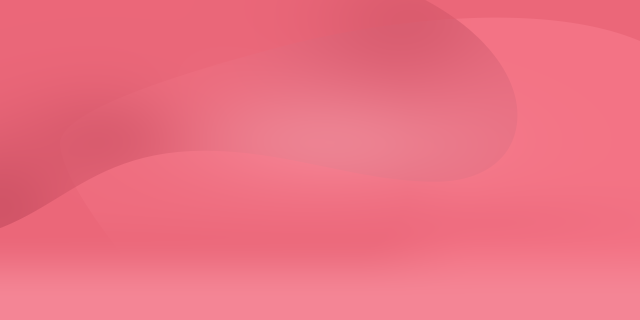
This background is drawn by a WebGL 1 fragment shader. Its source:

```glsl
precision highp float;

uniform vec2 u_resolution;

// Palette
const vec3 ROSE  = vec3(0.920, 0.404, 0.475);
const vec3 CORAL = vec3(0.953, 0.451, 0.520);
const vec3 MAUVE = vec3(0.878, 0.420, 0.498);
const vec3 DEEP  = vec3(0.808, 0.322, 0.396);
const vec3 DUSK  = vec3(0.925, 0.408, 0.486);
const vec3 BLUSH = vec3(0.965, 0.522, 0.588);
const vec3 HAZE  = vec3(0.933, 0.530, 0.588);
const vec3 DAWN  = vec3(0.957, 0.522, 0.584);

// Strengths
const float CORNER_SHADE = 0.90;
const float SPOT_SHADE   = 0.62;
const float TOP_SHADE    = 0.55;
const float MAUVE_TINT   = 0.55;
const float GLOW         = 0.85;
const float DUSK_TINT    = 0.60;
const float FAINT_VEIL   = 0.40;

const int CURVE_STEPS = 24;

// Elliptical soft spot, 1 at its centre
float spot(vec2 p, vec2 centre, vec2 radius) {
  vec2 d = (p - centre) / radius;
  return exp(-dot(d, d));
}

vec2 bezier(vec2 a, vec2 b, vec2 c, vec2 d, float t) {
  float s = 1.0 - t;
  return s * s * s * a + 3.0 * s * s * t * b + 3.0 * s * t * t * c + t * t * t * d;
}

// Adds one cubic to an outline: field.x is distance, field.y flips per crossing
void addCurve(vec2 p, vec2 a, vec2 b, vec2 c, vec2 d, inout vec2 field) {
  vec2 start = a;
  for (int i = 1; i <= CURVE_STEPS; i++) {
    vec2 end = bezier(a, b, c, d, float(i) / float(CURVE_STEPS));
    vec2 edge = end - start;
    vec2 rel = p - start;
    float along = clamp(dot(rel, edge) / dot(edge, edge), 0.0, 1.0);
    field.x = min(field.x, length(rel - edge * along));
    if ((start.y > p.y) != (end.y > p.y)) {
      float crossX = start.x + edge.x * rel.y / edge.y;
      if (crossX > p.x) field.y = -field.y;
    }
    start = end;
  }
}

float coverage(vec2 field, float pixel) {
  return clamp(0.5 - field.x * field.y / pixel, 0.0, 1.0);
}

// Dark wave that swells into a rounded lobe
float waveShape(vec2 p, float pixel) {
  vec2 f = vec2(10.0, 1.0);
  vec2 crest = vec2(0.64, 0.529);
  vec2 trough = vec2(1.36, 0.432);
  vec2 tip = vec2(1.617, 0.641);
  addCurve(p, vec2(-0.05, 0.27), vec2(0.19, 0.34), vec2(0.29, 0.529), crest, f);
  addCurve(p, crest, vec2(0.90, 0.529), vec2(1.12, 0.432), trough, f);
  addCurve(p, trough, vec2(1.523, 0.432), vec2(1.617, 0.518), tip, f);
  addCurve(p, tip, vec2(1.617, 0.766), vec2(1.51, 0.909), vec2(1.31, 1.01), f);
  return coverage(f, pixel);
}

// Light veil opening towards the lower right
float veilShape(vec2 p, float pixel) {
  vec2 f = vec2(10.0, 1.0);
  vec2 foot = vec2(0.60, -0.05);
  vec2 side = vec2(0.188, 0.544);
  vec2 slope = vec2(0.859, 0.849);
  vec2 top = vec2(1.549, 0.945);
  vec2 right = vec2(2.057, 0.844);
  vec2 base = vec2(2.057, -0.05);
  addCurve(p, foot, vec2(0.39, 0.18), vec2(0.203, 0.414), side, f);
  addCurve(p, side, vec2(0.167, 0.661), vec2(0.651, 0.792), slope, f);
  addCurve(p, slope, vec2(1.146, 0.927), vec2(1.406, 0.945), top, f);
  addCurve(p, top, vec2(1.745, 0.945), vec2(1.927, 0.917), right, f);
  addCurve(p, right, mix(right, base, 0.33), mix(right, base, 0.67), base, f);
  return coverage(f, pixel);
}

void main() {
  vec2 p = gl_FragCoord.xy / u_resolution * vec2(2.0, 1.0);
  float pixel = 1.0 / u_resolution.y;
  float wave = waveShape(p, pixel);
  float veil = veilShape(p, pixel);

  // Veil, faint on the left and full on the right
  float faint = FAINT_VEIL * smoothstep(0.18, 0.38, p.y);
  faint *= 1.0 - spot(p, vec2(1.05, 0.88), vec2(0.30, 0.12));
  vec3 color = mix(ROSE, CORAL, veil * max(faint, smoothstep(1.1, 1.5, p.x)));

  // Tint where both shapes overlap, dusk below the wave
  color = mix(color, MAUVE, MAUVE_TINT * wave * veil * smoothstep(0.5, 1.1, p.x));
  float dusk = spot(p, vec2(1.45, 0.31), vec2(0.55, 0.09));
  color = mix(color, DUSK, DUSK_TINT * dusk * (1.0 - wave));

  // Central glow and pale lower band
  float glow = spot(p, vec2(1.04, 0.56), vec2(0.47, 0.17));
  color = mix(color, mix(BLUSH, HAZE, wave), GLOW * glow);
  color = mix(color, DAWN, 1.0 - smoothstep(0.06, 0.27, p.y));

  // Shadows held inside the wave
  float corner = CORNER_SHADE * spot(p, vec2(0.0, 0.35), vec2(0.25, 0.22));
  float hollow = SPOT_SHADE * spot(p, vec2(0.33, 0.56), vec2(0.27, 0.17));
  float crown = TOP_SHADE * spot(p, vec2(1.28, 0.93), vec2(0.30, 0.20));
  float light = (1.0 - corner) * (1.0 - hollow) * (1.0 - crown);
  color = mix(color, DEEP, wave * (1.0 - light));

  gl_FragColor = vec4(color, 1.0);
}
```
